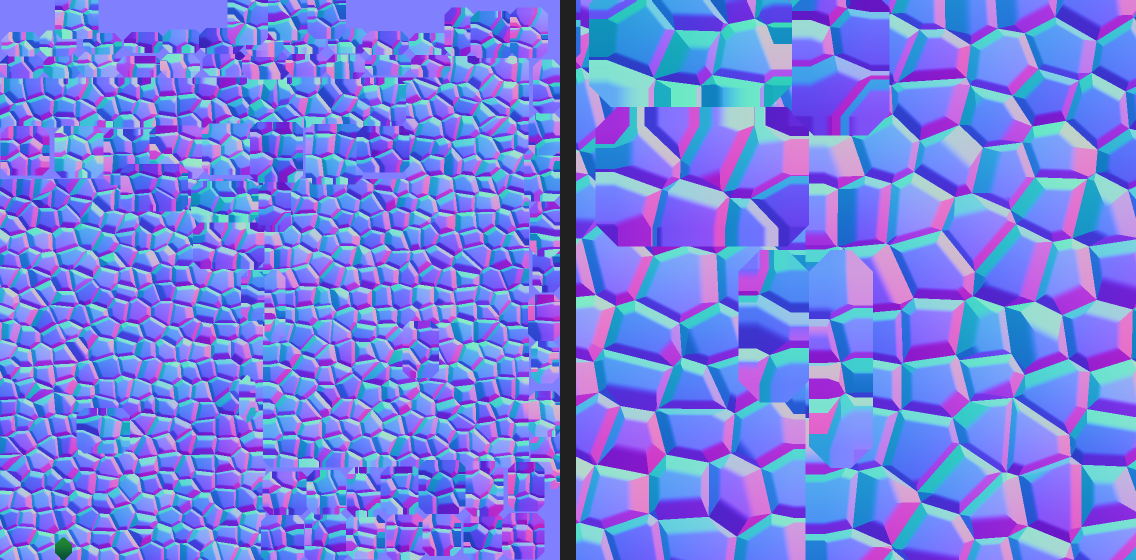
Left, the full canvas; right, a detail of the centre.
This texture map is drawn by a Shadertoy shader. Its source:

```glsl
// Normal map atlas of bevelled cobblestones, packed as islands with smeared margins.

const vec2  STONES       = vec2(28.0, 30.0); // stones across the canvas
const float JITTER       = 0.68;             // irregularity of stone centres
const float STAGGER      = 0.3;              // sideways shift of odd rows
const float BEVEL_MIN    = 0.10;             // bevel widths, in stones
const float BEVEL_VARY   = 0.12;
const float CHIP_WIDTH   = 0.30;             // rare wide facets
const float BEVEL_SLOPE  = 0.95;
const float STONE_TILT   = 0.50;
const float PATCH_TILT   = 0.65;
const float ISLAND_TILT  = 0.12;
const float DRIFT        = 0.35;             // slow change of lean
const float DOME         = 0.30;             // roundness of stone faces
const vec2  MEAN_LEAN    = vec2(-0.13, -0.01);
const float MARGIN       = 0.011;            // smeared border of an island
const float CHAMFER      = 0.013;
const vec3  FLAT_COLOR   = vec3(0.5, 0.5, 1.0);
const vec3  MOSS_DARK    = vec3(0.03, 0.32, 0.22);
const vec3  MOSS_LIGHT   = vec3(0.12, 0.52, 0.20);
const vec4  MOSS_BOX     = vec4(0.098, 0.0, 0.129, 0.04);

// Boxes are (left, bottom, right, top).
const vec4 ISLANDS[3] = vec4[3](
    vec4(-0.02, -0.01, 0.474, 0.76), vec4(0.47, 0.165, 0.948, 0.90),
    vec4(-0.02, 0.772, 0.725, 0.862));
const vec4 BANDS[4] = vec4[4](
    vec4(0.0, 0.862, 0.80, 0.945), vec4(0.0, 0.68, 0.725, 0.772),
    vec4(0.945, 0.14, 1.0, 0.89), vec4(0.475, 0.0, 0.97, 0.165));
const ivec2 BAND_GRID[4] = ivec2[4](ivec2(11, 2), ivec2(8, 1), ivec2(1, 9), ivec2(7, 2));
const vec4 TOP_PATCHES[7] = vec4[7](
    vec4(0.098, 0.93, 0.176, 1.02), vec4(0.406, 0.92, 0.479, 1.02),
    vec4(0.479, 0.928, 0.549, 1.02), vec4(0.549, 0.93, 0.618, 1.02),
    vec4(0.794, 0.90, 0.846, 0.987), vec4(0.84, 0.896, 0.918, 0.98),
    vec4(0.911, 0.896, 0.979, 0.987));
const vec4 INSERTS[9] = vec4[9](
    vec4(0.215, 0.622, 0.336, 0.707), vec4(0.341, 0.603, 0.462, 0.677),
    vec4(0.345, 0.52, 0.472, 0.603), vec4(0.462, 0.586, 0.52, 0.675),
    vec4(0.137, 0.19, 0.232, 0.271), vec4(0.719, 0.325, 0.784, 0.427),
    vec4(0.43, 0.427, 0.472, 0.518), vec4(0.472, 0.388, 0.51, 0.518),
    vec4(0.427, 0.245, 0.456, 0.33));

vec2 hash2(vec2 p) {
    vec3 q = fract(p.xyx * vec3(0.1031, 0.1030, 0.0973));
    q += dot(q, q.yzx + 33.33);
    return fract((q.xx + q.yz) * q.zy);
}

float corner(vec2 cell, vec2 f, vec2 o) {
    return dot(hash2(cell + o) * 2.0 - 1.0, f - o);
}

float gradientNoise(vec2 p) {
    vec2 i = floor(p), f = p - i;
    vec2 u = f * f * f * (f * (f * 6.0 - 15.0) + 10.0);
    return mix(mix(corner(i, f, vec2(0, 0)), corner(i, f, vec2(1, 0)), u.x),
               mix(corner(i, f, vec2(0, 1)), corner(i, f, vec2(1, 1)), u.x), u.y);
}

// Negative inside a box with cut corners.
float chamferBox(vec2 p, vec4 box) {
    vec2 q = abs(p - 0.5 * (box.xy + box.zw)) - 0.5 * (box.zw - box.xy);
    return max(max(q.x, q.y), q.x + q.y + CHAMFER);
}

// Overwrites hit = (sample point, seed, tilt) where the box covers p.
void place(vec2 p, vec4 box, float seed, float tilt, inout vec4 hit) {
    if (chamferBox(p, box) > 0.0) return;
    vec2 margin = min(vec2(MARGIN), 0.3 * (box.zw - box.xy));
    hit = vec4(clamp(p, box.xy + margin, box.zw - margin), seed, tilt);
}

vec4 layout_(vec2 p) {
    vec4 hit = vec4(0.0);
    for (int i = 0; i < 3; i++) place(p, ISLANDS[i], float(i + 1), ISLAND_TILT, hit);
    for (int b = 0; b < 4; b++) {
        vec4 band = BANDS[b];
        if (all(greaterThan(p, band.xy)) && all(lessThan(p, band.zw))) hit = vec4(0.0);
        vec2 size = (band.zw - band.xy) / vec2(BAND_GRID[b]);
        for (int y = 0; y < BAND_GRID[b].y; y++)
        for (int x = 0; x < BAND_GRID[b].x; x++) {
            float seed = float(10 + b * 30 + y * 12 + x);
            vec2 h = hash2(vec2(seed, 4.7)), k = hash2(vec2(seed, 9.1));
            vec2 mid = band.xy + size * (vec2(x, y) + 0.5 + 0.18 * (h - 0.5));
            vec2 halfSize = size * mix(vec2(0.45), vec2(0.6), k);
            place(p, vec4(mid - halfSize, mid + halfSize), seed, PATCH_TILT, hit);
        }
    }
    for (int i = 0; i < 7; i++) place(p, TOP_PATCHES[i], float(140 + i), PATCH_TILT, hit);
    for (int i = 0; i < 9; i++) place(p, INSERTS[i], float(150 + i), PATCH_TILT, hit);
    return hit;
}

vec2 stoneCentre(vec2 id) {
    return id + 0.5 + JITTER * (hash2(id) - 0.5) + vec2(STAGGER * mod(id.y, 2.0), 0.0);
}

// Surface slope of the paving: tilted faces with a bevel along each cell edge.
vec2 stoneSlope(vec2 p) {
    vec2 base = floor(p), id = base, toSite = vec2(9.0);
    for (int y = -1; y <= 1; y++)
    for (int x = -2; x <= 1; x++) {
        vec2 c = base + vec2(x, y), r = stoneCentre(c) - p;
        if (dot(r, r) < dot(toSite, toSite)) { toSite = r; id = c; }
    }
    float nearest = 9.0, steep = 1.0;
    vec2 outward = vec2(0.0);
    for (int y = -2; y <= 2; y++)
    for (int x = -2; x <= 2; x++) {
        if (x == 0 && y == 0) continue;
        vec2 c = id + vec2(x, y), r = stoneCentre(c) - p;
        vec2 dir = normalize(r - toSite), h = hash2(id * 3.0 + c * 1.7 + 5.0);
        float width = BEVEL_MIN + BEVEL_VARY * h.x + CHIP_WIDTH * pow(h.y, 7.0);
        float t = dot(0.5 * (toSite + r), dir) / width;
        if (t < nearest) { nearest = t; outward = dir; steep = mix(0.75, 1.25, h.x); }
    }
    vec2 face = STONE_TILT * (hash2(id + 71.3) - 0.5) - DOME * toSite;
    return face + outward * BEVEL_SLOPE * steep * (1.0 - smoothstep(0.65, 1.15, nearest));
}

vec3 atlas(vec2 p) {
    if (chamferBox(p, MOSS_BOX) < 0.0)
        return mix(MOSS_DARK, MOSS_LIGHT, smoothstep(0.0, 0.035, p.y));
    vec4 hit = layout_(p);
    if (hit.z < 0.5) return FLAT_COLOR;
    vec2 shift = floor(hash2(vec2(hit.z, 2.3)) * 200.0) + 0.37;
    vec2 q = hit.xy * STONES + shift;
    vec2 drift = vec2(gradientNoise(q * 0.21), gradientNoise(q * 0.21 + 57.0));
    vec2 lean = MEAN_LEAN + DRIFT * drift + hit.w * (hash2(vec2(hit.z, 6.1)) - 0.5);
    return 0.5 + 0.5 * normalize(vec3(lean + stoneSlope(q), 1.0));
}

void mainImage(out vec4 fragColor, in vec2 fragCoord) {
    // Average 2 x 2 samples to smooth every edge.
    vec3 sum = vec3(0.0);
    for (int i = 0; i < 4; i++) {
        vec2 offset = 0.5 * vec2(i % 2, i / 2) - 0.25;
        sum += atlas((fragCoord + offset) / iResolution.xy);
    }
    fragColor = vec4(sum / 4.0, 1.0);
}
```
